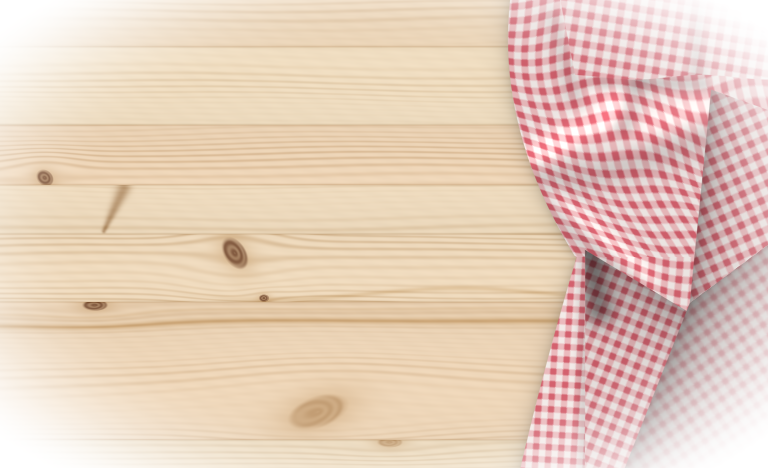
A WebGL 1 fragment shader for this texture:

```glsl
precision highp float;
// Pale pine planks with knots, and a folded red gingham cloth on the right.
// Grain is a layered-sine height field bent around knots; the cloth is built
// from overlapping checked panels, shaded by creases, under a white vignette.
uniform vec2 u_resolution;

// Smooth mask of the positive side of a distance
float inside(float d) {
  float w = 0.8 / u_resolution.y;
  return smoothstep(-w, w, d);
}

// x: distance to the segment, y: signed distance to its line
vec2 segment(vec2 p, vec2 a, vec2 b) {
  vec2 d = b - a, q = p - a;
  float t = clamp(dot(q, d) / dot(d, d), 0.0, 1.0);
  return vec2(length(q - d * t), (d.x * q.y - d.y * q.x) / length(d));
}

float glow(vec2 p, vec2 a, vec2 b, float w) {
  float d = segment(p, a, b).x / w;
  return exp(-d * d);
}

// Light on the left of a to b, dark on the right
float crease(vec2 p, vec2 a, vec2 b, float w) {
  return segment(p, a, b).y / w * glow(p, a, b, w);
}

float plank(float y) {
  return step(0.06, y) + step(0.355, y) + step(0.5, y)
       + step(0.605, y) + step(0.733, y) + step(0.9, y);
}

float ridge(float d, float w) {
  return exp(-d * d / (w * w));
}

// Bends the grain and adds core (ink.x) and halo (ink.y)
void knot(vec2 p, vec2 c, vec2 r, float tilt, inout float g, inout vec2 ink) {
  float same = 1.0 - step(0.5, abs(plank(p.y) - plank(c.y)));
  vec2 d = p - c;
  vec2 wide = d / (r * vec2(4.5, 2.6));
  g -= same * d.y * 0.8 * exp(-dot(wide, wide));
  d.y -= tilt * d.x;
  float k = length(d / r);
  ink.x += same * (1.0 - smoothstep(0.75, 1.1, k)) * (0.8 + 0.2 * sin(k * 13.0 + d.x * 90.0));
  ink.y += same * exp(-k * k * 0.5);
}

vec3 wood(vec2 p) {
  float id = plank(p.y);
  float g = p.y + 0.006 * sin(p.x * 3.0 + id * 2.1) + 0.002 * sin(p.x * 8.0 + id * 4.0 + p.y * 30.0);
  vec2 dark = vec2(0.0), soft = vec2(0.0);
  knot(p, vec2(0.096, 0.620), vec2(0.018, 0.017), -0.2, g, dark);
  knot(p, vec2(0.502, 0.459), vec2(0.028, 0.030), -0.5, g, dark);
  knot(p, vec2(0.564, 0.363), vec2(0.011, 0.008), 0.0, g, dark);
  knot(p, vec2(0.203, 0.348), vec2(0.027, 0.012), 0.0, g, dark);
  knot(p, vec2(0.680, 0.120), vec2(0.062, 0.034), 0.25, g, soft);
  knot(p, vec2(0.833, 0.055), vec2(0.027, 0.011), 0.0, g, soft);

  // Growth lines of uneven spacing and strength
  float line = pow(0.5 + 0.5 * sin(g * 440.0 + 4.0 * sin(g * 37.0 + id * 3.0)), 2.0);
  float strong = 1.0 - step(0.5, abs(id - 2.0)) * step(0.5, abs(id - 4.0));
  float strength = clamp(0.3 + 0.3 * sin(g * 48.0 + id * 5.0) + 0.3 * strong, 0.1, 0.9);
  vec3 col = mix(vec3(0.935, 0.865, 0.755), vec3(0.93, 0.835, 0.72), 0.5 + 0.5 * sin(id * 2.4 - 1.5));
  col -= vec3(0.08, 0.11, 0.14) * line * strength;
  col += 0.006 * sin(p.x * 70.0 + p.y * 310.0) * sin(p.x * 23.0 - p.y * 190.0);
  col -= 0.01 * sin(g * 22.0 + id);

  // Broad dark bands in the lower planks
  float band = ridge(g - 0.309, 0.008) + 0.5 * ridge(g - 0.335, 0.004);
  band += 0.7 * ridge(p.y - 0.372 - 0.012 * sin(p.x * 8.0), 0.005) * smoothstep(0.3, 0.7, p.x);
  col -= vec3(0.08, 0.12, 0.17) * band;

  // Knots, slanted streak and seams
  col = mix(col, vec3(0.78, 0.62, 0.43), clamp(0.5 * (dark.y + soft.y), 0.0, 0.7));
  col = mix(col, vec3(0.48, 0.32, 0.22), clamp(dark.x, 0.0, 1.0) * 0.9);
  col = mix(col, vec3(0.70, 0.54, 0.37), clamp(soft.x, 0.0, 1.0) * 0.6);
  float taper = 0.004 + 0.11 * max(p.y - 0.5, 0.0);
  col -= vec3(0.2, 0.25, 0.28) * glow(p, vec2(0.265, 0.597), vec2(0.222, 0.506), taper)
       * (1.0 - step(0.5, abs(id - 3.0)));
  float seams = ridge(p.y - 0.06, 0.0025) + ridge(p.y - 0.355, 0.0025) + ridge(p.y - 0.5, 0.0025)
              + ridge(p.y - 0.605, 0.0025) + ridge(p.y - 0.733, 0.0025) + ridge(p.y - 0.9, 0.0025);
  return col - vec3(0.07, 0.09, 0.11) * seams;
}

vec3 gingham(vec2 q, float angle, float period, float blur) {
  float c = cos(angle), s = sin(angle);
  q = vec2(c * q.x + s * q.y, c * q.y - s * q.x) / period;
  vec2 m = smoothstep(-blur, blur, sin(6.2832 * q));
  vec3 dyed = mix(vec3(0.92, 0.73, 0.74), vec3(0.83, 0.38, 0.43), m.x * m.y);
  return mix(vec3(0.95, 0.92, 0.91), dyed, max(m.x, m.y));
}

float clothEdge(float y) {
  float t = (1.0 - y) / 0.55, s = (0.45 - y) / 0.45;
  return y > 0.45 ? 1.09 - 0.06 * t + 0.2 * t * t : 1.232 - 0.135 * s + 0.015 * s * s;
}

vec3 cloth(vec2 p) {
  // Main drape, its weave following the left edge
  float u = p.x - clothEdge(max(p.y, 0.45));
  float v = p.y + 0.2 * u * smoothstep(0.85, 0.6, p.y) + 0.012 * sin(u * 20.0 + p.y * 7.0 + 1.0);
  vec3 col = gingham(vec2(u + 0.004 * sin(p.y * 24.0), v), 0.0, 0.030, 0.6);
  float light = 0.97 + 0.22 * crease(p, vec2(1.143, 0.647), vec2(1.325, 0.748), 0.035);
  light += 0.25 * crease(p, vec2(1.20, 0.64), vec2(1.50, 0.735), 0.05);
  light += 0.2 * crease(p, vec2(1.205, 0.96), vec2(1.245, 0.81), 0.03);
  light += 0.2 * crease(p, vec2(1.315, 0.74), vec2(1.346, 0.83), 0.03);
  light += 0.2 * crease(p, vec2(1.186, 0.56), vec2(1.37, 0.40), 0.03);
  light -= 0.15 * glow(p, vec2(1.26, 0.825), vec2(1.5, 0.82), 0.018);
  col *= light;

  // Top flap with a soft upright crease
  float flap = inside(p.y - 0.835 - 0.005 * sin(p.x * 22.0)) * inside(p.x - 1.23 - 0.2 * (0.835 - p.y));
  vec3 panel = gingham(p, -0.16, 0.031, 0.6) * (0.97 - 0.1 * ridge(p.x - 1.49, 0.02));
  col = mix(col, panel, flap);

  // Right panel, shaded by the long upright fold
  float fold = p.x - 1.474 - 0.1 * (p.y - 0.353);
  float hem = 0.353 + 0.74 * (p.x - 1.474) - p.y;
  panel = gingham(p, 0.42, 0.030, 0.6) * (0.96 - 0.3 * exp(-max(fold, 0.0) * 24.0));
  col = mix(col, panel, inside(fold) * inside(-hem) * inside(0.825 - 0.36 * (p.x - 1.474) - p.y));

  // Lower fold beneath the diagonal crease
  float under = 0.466 - 0.6 * (p.x - 1.25) - p.y;
  panel = gingham(p, -0.38, 0.028, 0.6) * (0.95 - 0.27 * exp(-max(under, 0.0) * 12.0));
  panel *= 1.0 - 0.4 * glow(p, vec2(1.262, 0.455), vec2(1.28, 0.34), 0.035);
  col = mix(col, panel, inside(under) * inside(p.x - 1.25) * inside(1.474 - p.x));

  // Narrow upright strip
  float strip = inside(1.25 - p.x) * inside(0.452 - p.y);
  col = mix(col, gingham(p, -0.06, 0.027, 0.6) * (1.0 - 0.12 * smoothstep(1.22, 1.25, p.x)), strip);

  // Flat soft-focus panel in the corner
  float flank = p.x - 1.335 - 0.394 * p.y;
  panel = gingham(p, 0.6, 0.027, 1.0) * 0.55 + vec3(0.385, 0.38, 0.375);
  panel *= 0.95 - 0.28 * exp(-max(flank, 0.0) * 14.0) - 0.12 * exp(-max(hem, 0.0) * 20.0);
  return mix(col, panel, inside(flank) * inside(hem));
}

void main() {
  vec2 p = gl_FragCoord.xy / u_resolution.y;
  float over = p.x - clothEdge(p.y);
  vec3 col = wood(p) * (1.0 - 0.16 * exp(min(over, 0.0) * 60.0));
  col = mix(col, cloth(p), inside(over));
  vec2 e = gl_FragCoord.xy / u_resolution * 2.0 - 1.0;
  col = mix(col, vec3(1.0), smoothstep(0.6, 1.8, dot(e, e)));
  gl_FragColor = vec4(clamp(col, 0.0, 1.0), 1.0);
}
```
